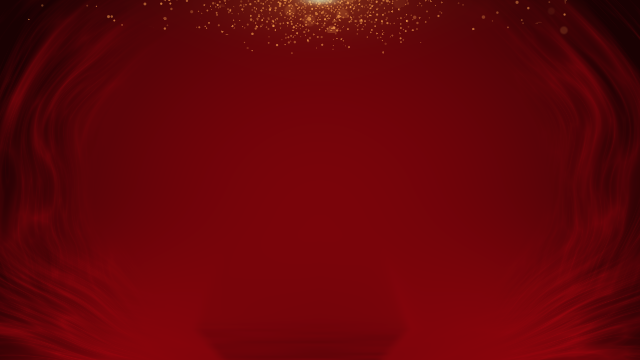
A WebGL 1 fragment shader for this background:

```glsl
precision highp float;

uniform vec2 u_resolution;

const vec3 RED_TINT = vec3(1.0, 0.030, 0.084);
const vec3 GOLD = vec3(0.86, 0.52, 0.25);
const vec3 BROWN = vec3(0.44, 0.15, 0.07);
const vec3 CORE_WHITE = vec3(0.80, 0.80, 0.64);
const float CENTER_RED = 0.48;
const float RING_CENTER_Y = 0.48;
const float RING_TOP_SCALE = 1.24;
const float RING_BOTTOM_SCALE = 1.6;
const vec2 LEFT_RIBBONS = vec2(0.68, 0.115);
const vec2 RIGHT_RIBBONS = vec2(0.75, 0.085);
const float THREAD_GAIN = 0.20;
const float STRAND_GAIN = 0.27;
const vec2 FAN_ORIGIN = vec2(0.33, -0.02);
const float STAGE_X = -0.05;
const float STAGE_BEND_Y = 0.086;
const float STAGE_HALF_WIDTH = 0.305;
const float DUST_LIMIT = 0.015;

float hash(vec2 p) {
  vec3 q = fract(vec3(p.xyx) * 0.1031);
  q += dot(q, q.yzx + 33.33);
  return fract((q.x + q.y) * q.z);
}

float noise(vec2 p) {
  vec2 i = floor(p);
  vec2 f = fract(p);
  f = f * f * (3.0 - 2.0 * f);
  return mix(mix(hash(i), hash(i + vec2(1.0, 0.0)), f.x),
             mix(hash(i + vec2(0.0, 1.0)), hash(i + 1.0), f.x), f.y);
}

// Layered noise with thin bright crests, drawn out along y
float crests(vec2 p) {
  float sum = 0.0;
  float amp = 0.45;
  for (int i = 0; i < 4; i++) {
    float ridge = 1.0 - abs(2.0 * noise(p) - 1.0);
    sum += amp * ridge * ridge * ridge;
    p = p * vec2(1.8, 1.35) + vec2(17.3, 9.1);
    amp *= 0.72;
  }
  return sum;
}

// Dark red falloff with warm pools in the lower sides
float backdrop(vec2 p, float a) {
  float rise = max(p.y - 0.4, 0.0);
  float v = CENTER_RED - 0.31 * a * a - 0.36 * rise * rise;
  float pool = exp(-pow((a - 0.60) / 0.32, 2.0));
  return v + 0.13 * pool * (1.0 - smoothstep(0.0, 0.5, p.y));
}

// Trapezoid floor fading upward, with a faint beam on its right
float stageShade(vec2 p) {
  float h = p.y - STAGE_BEND_Y;
  float halfWidth = STAGE_HALF_WIDTH - (h > 0.0 ? 0.35 * h : -0.87 * h);
  float d = abs(p.x - STAGE_X) - halfWidth;
  float inside = 1.0 - smoothstep(-0.035, 0.012, d);
  float low = 1.0 - smoothstep(0.03, 0.13, p.y);
  float wall = 0.028 * (1.0 - smoothstep(0.04, 0.36, p.y));
  float grain = 0.05 * (noise(vec2(p.x * 6.0, p.y * 120.0)) - 0.5);
  float beam = exp(-abs(d) / 0.03) * step(0.0, p.x) * smoothstep(0.0, 0.1, p.y);
  beam *= 1.0 - smoothstep(0.15, 0.36, p.y);
  return inside * (wall + (0.05 + grain) * low) - 0.022 * beam;
}

// Silk sweeping around the sides, fanning out at the bottom
float silk(vec2 p, float a) {
  float seed = p.x < 0.0 ? 3.0 : 41.0;
  vec2 spacing = p.x < 0.0 ? LEFT_RIBBONS : RIGHT_RIBBONS;
  float dy = p.y - RING_CENTER_Y;
  vec2 q = vec2(a, dy * (dy > 0.0 ? RING_TOP_SCALE : RING_BOTTOM_SCALE));
  float r = length(q);
  float theta = atan(q.y, q.x);
  float warp = noise(vec2(theta * 3.0, r * 4.0 + seed)) - 0.5;
  float sideMask = smoothstep(0.60, 0.80, r) * smoothstep(0.3, 0.6, a);
  float lower = 1.0 - smoothstep(0.12, 0.40, p.y);

  // Threads and the shadow behind them
  float threads = crests(vec2(r * 21.0 + warp * 2.6, theta * 2.6 + seed)) - 0.36;
  float calm = 1.0 - 0.65 * smoothstep(0.4, 0.9, theta);
  float light = THREAD_GAIN * threads * sideMask * calm * (1.0 - 0.85 * lower);
  light -= 0.05 * smoothstep(0.70, 0.92, r) * smoothstep(0.38, 0.6, p.y);

  // Ribbons ending in feathered tails
  float feather = theta + 0.30 * (noise(vec2(r * 42.0, seed + theta * 3.0)) - 0.5);
  float tail = smoothstep(0.12, 0.40, feather) * (1.0 - smoothstep(0.36, 1.05, theta));
  for (int i = 0; i < 3; i++) {
    float k = float(i);
    float d = r - spacing.x - spacing.y * k + 0.03 * warp;
    float rim = exp(-abs(d) / (d > 0.0 ? 0.010 : 0.028));
    float drift = 0.4 * noise(vec2(theta * 4.0 + k * 9.0, seed)) * (1.0 - smoothstep(0.3, 0.9, theta));
    light += rim * (tail + drift) * (0.06 + 0.06 * k) * (1.0 - 0.8 * lower);
  }

  vec2 f = vec2(a, p.y) - FAN_ORIGIN;
  float dist = length(f);
  float angle = atan(f.y, f.x) + 0.16 * warp - 0.25 * dist * dist;
  float strands = crests(vec2(angle * 14.0, dist * 3.6 + seed)) - 0.36;
  return light + STRAND_GAIN * strands * lower * smoothstep(0.45, 0.80, a);
}

// Hashed dots on a turned grid, kept where density allows
float sparkles(vec2 p, float cells, float radius, float density) {
  vec2 g = mat2(0.8, 0.6, -0.6, 0.8) * p * cells;
  vec2 id = floor(g);
  vec2 jitter = 0.25 + 0.5 * vec2(hash(id + 5.1), hash(id + 19.7));
  float d = length(g - id - jitter) / cells;
  float size = radius * (0.4 + 0.6 * hash(id + 31.3));
  float edge = 0.5 / u_resolution.y + 0.12 * radius;
  float dotMask = 1.0 - smoothstep(size - edge, size + edge, d);
  float keep = step(hash(id + 47.9), density) * step(DUST_LIMIT, density);
  return dotMask * keep * (0.3 + 0.7 * hash(id + 71.0));
}

// Soft elliptical spot
float spot(vec2 p, vec2 size) {
  p /= size;
  return exp(-dot(p, p));
}

void main() {
  vec2 p = (gl_FragCoord.xy - vec2(0.5 * u_resolution.x, 0.0)) / u_resolution.y;
  float a = abs(p.x);
  float v = backdrop(p, a) - stageShade(p) + silk(p, a);
  vec3 color = clamp(v, 0.10, 0.56) * RED_TINT;

  // Gold light and dust at the top
  vec2 t = vec2(p.x, 1.0 - p.y);
  float dome = spot(t, vec2(0.22, 0.085));
  float wide = spot(t, vec2(0.50, 0.075));
  float dust = sparkles(p, 130.0, 0.0030, dome * 0.75)
             + sparkles(p + 3.7, 80.0, 0.0034, dome * 0.5 + wide * 0.14)
             + sparkles(p + 8.2, 34.0, 0.0052, wide * 0.35);
  float bokeh = sparkles(p + 1.3, 17.0, 0.018, wide * 0.7);
  float halo = exp(-length(t / vec2(0.10, 0.040)));
  color = mix(color, BROWN, 0.32 * dome + 0.12 * wide);
  color = mix(color, GOLD, clamp(0.85 * dust + 0.28 * bokeh + 0.45 * halo, 0.0, 1.0));
  color = mix(color, CORE_WHITE, 0.8 * spot(t, vec2(0.045, 0.011)));

  gl_FragColor = vec4(color, 1.0);
}
```
